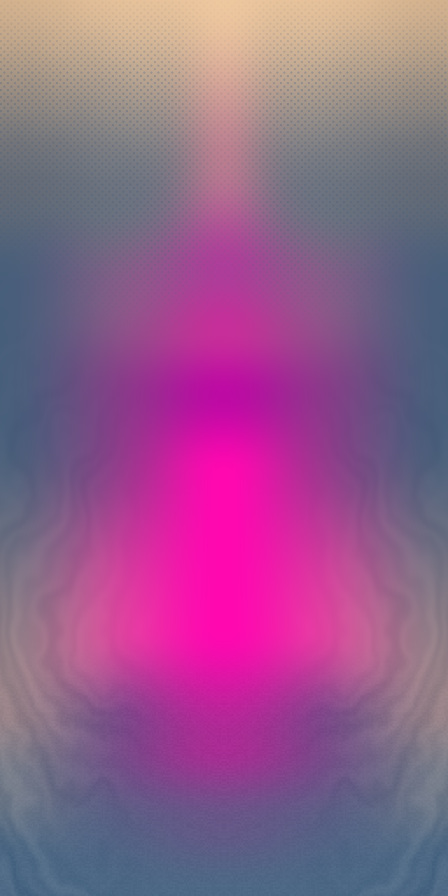
A WebGL 1 fragment shader for this background:

```glsl
precision highp float;
// Mirrored vertical glow of hot pink in slate mist, with a dotted sandy top and rippled sides.

uniform vec2 u_resolution;

#define DOT_COLUMNS 64.0
#define DOT_STRENGTH 0.34
#define DOT_FADE_START 0.22
#define DOT_FADE_END 0.40
#define RIPPLE_COUNT 34.0
#define RIPPLE_STRENGTH 0.016
#define MIST_WARP 0.035
#define GRAIN_STRENGTH 0.022

const vec3 SAND   = vec3(0.93, 0.78, 0.62);
const vec3 ROSE   = vec3(0.72, 0.48, 0.56);
const vec3 ORCHID = vec3(0.68, 0.24, 0.60);
const vec3 CERISE = vec3(0.78, 0.18, 0.60);
const vec3 VIOLET = vec3(0.74, 0.04, 0.64);
const vec3 HOT    = vec3(1.00, 0.03, 0.69);
const vec3 PLUM   = vec3(0.67, 0.17, 0.58);
const vec3 CORAL  = vec3(0.84, 0.35, 0.60);
const vec3 MAUVE  = vec3(0.53, 0.37, 0.53);
const vec3 GRAPE  = vec3(0.51, 0.26, 0.52);
const vec3 INDIGO = vec3(0.40, 0.34, 0.53);
const vec3 STONE  = vec3(0.42, 0.45, 0.50);
const vec3 TAUPE  = vec3(0.59, 0.51, 0.53);
const vec3 SLATE  = vec3(0.28, 0.37, 0.48);
const vec3 STEEL  = vec3(0.30, 0.41, 0.52);

float hash(vec2 p) {
  return fract(sin(dot(p, vec2(127.1, 311.7))) * 43758.5453);
}

float noise(vec2 p) {
  vec2 i = floor(p), f = fract(p);
  f = f * f * (3.0 - 2.0 * f);
  return mix(mix(hash(i), hash(i + vec2(1.0, 0.0)), f.x),
             mix(hash(i + vec2(0.0, 1.0)), hash(i + 1.0), f.x), f.y);
}

float fbm(vec2 p) {
  float sum = 0.0, amp = 0.5;
  for (int i = 0; i < 4; i++) {
    sum += amp * noise(p);
    p = p * 2.03 + 7.1;
    amp *= 0.5;
  }
  return sum;
}

vec3 fadeTo(vec3 from, vec3 to, float start, float end, float t) {
  return mix(from, to, smoothstep(start, end, t));
}

// Vertical ramps, t runs from the top down
vec3 coreRamp(float t) {
  vec3 c = fadeTo(SAND, ROSE, 0.0, 0.20, t);
  c = fadeTo(c, ORCHID, 0.18, 0.30, t);
  c = fadeTo(c, CERISE, 0.30, 0.37, t);
  c = fadeTo(c, VIOLET, 0.37, 0.44, t);
  c = fadeTo(c, HOT, 0.44, 0.53, t);
  c = fadeTo(c, PLUM, 0.70, 0.83, t);
  c = fadeTo(c, INDIGO, 0.83, 0.92, t);
  return fadeTo(c, STEEL, 0.91, 1.0, t);
}

vec3 flankRamp(float t) {
  vec3 c = fadeTo(SAND * 0.98, STONE, -0.02, 0.23, t);
  c = fadeTo(c, MAUVE, 0.23, 0.32, t);
  c = fadeTo(c, GRAPE, 0.33, 0.45, t);
  c = fadeTo(c, CORAL, 0.50, 0.70, t);
  c = fadeTo(c, INDIGO * 0.97, 0.70, 0.81, t);
  return fadeTo(c, STEEL, 0.83, 0.97, t);
}

vec3 edgeRamp(float t) {
  vec3 c = fadeTo(SAND * 0.90, STONE * 0.92, -0.02, 0.22, t);
  c = fadeTo(c, SLATE, 0.21, 0.32, t);
  c = fadeTo(c, TAUPE, 0.47, 0.76, t);
  c = fadeTo(c, STONE * 1.06, 0.79, 0.87, t);
  return fadeTo(c, STEEL, 0.87, 0.96, t);
}

void main() {
  vec2 uv = gl_FragCoord.xy / u_resolution;
  vec2 p = gl_FragCoord.xy / u_resolution.x;
  float x = abs(uv.x - 0.5) * 2.0;
  float t = 1.0 - uv.y;

  // Mist bends the ramps away from the axis
  float mist = fbm(vec2(x * 2.5, t * 7.0)) - 0.47;
  float tw = t + mist * MIST_WARP * smoothstep(0.1, 0.7, x);

  // Blend core, flank and edge across the width
  float coreWidth = mix(0.18, 0.34, smoothstep(0.15, 0.40, t))
                  + 0.07 * smoothstep(0.50, 0.65, t);
  float coreWeight = exp(-x * x / (coreWidth * coreWidth));
  vec3 color = mix(flankRamp(tw), edgeRamp(tw), smoothstep(0.35, 1.0, x));
  color = mix(color, coreRamp(t), coreWeight);

  // Curved ripples, strongest low on the sides
  float bend = length(vec2(x * 0.6, (t - 0.62) * 1.7)) + mist * 0.35;
  float ripple = sin(bend * RIPPLE_COUNT * 3.0) + sin(bend * RIPPLE_COUNT + x * 4.0);
  float rippleArea = smoothstep(0.2, 0.8, x) * smoothstep(0.25, 0.85, t);
  color += RIPPLE_STRENGTH * ripple * rippleArea * vec3(1.1, 0.9, 0.7);

  // Staggered dots over the upper part
  vec2 cell = (p * DOT_COLUMNS - 0.125) * 6.28319;
  float dots = smoothstep(0.15, 0.95, cos(cell.x) * cos(cell.y));
  float dotArea = smoothstep(-0.04, 0.12, t) * (1.0 - smoothstep(DOT_FADE_START, DOT_FADE_END, t));
  dotArea *= mix(0.35, 1.0, smoothstep(0.0, 0.3, x));
  color = mix(color, SLATE, dots * dotArea * DOT_STRENGTH);

  // Fine grain near the bottom
  float grain = hash(floor(vec2(x * 128.0, t * 512.0))) - 0.5;
  color += grain * GRAIN_STRENGTH * smoothstep(0.70, 0.80, t);

  gl_FragColor = vec4(clamp(color, 0.0, 1.0), 1.0);
}
```
